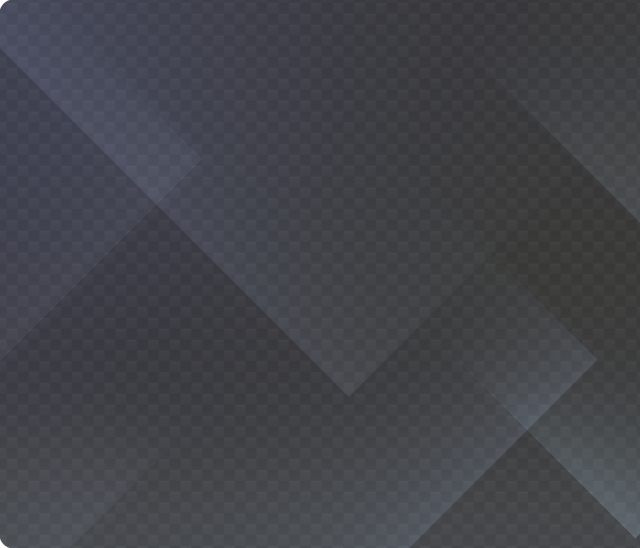
This background is drawn by a Shadertoy shader. Its source:

```glsl
const float PI = 3.14159265;
const float CELL = 0.01982;                    // weave cell, in canvas heights
const vec2 WEAVE_ORIGIN = vec2(0.0122, 0.0046);
const float WEAVE_CONTRAST = 0.0105;
const float WEAVE_SHINE = 0.026;
const float CORNER_RADIUS = 0.026;

const vec3 CHARCOAL = vec3(0.222, 0.221, 0.228);
const vec3 INDIGO = vec3(0.026, 0.033, 0.088);
const vec3 ASH = vec3(0.057, 0.068, 0.070);
const vec3 SLATE = vec3(0.046, 0.056, 0.064);
const vec3 DUSK = vec3(0.034, 0.038, 0.046);
const vec3 STEEL = vec3(0.066, 0.079, 0.087);
const vec3 MIST = vec3(0.098, 0.125, 0.142);
const vec3 HAZE = vec3(0.056, 0.068, 0.090);
const vec3 PAPER = vec3(1.0);

float pixelSize;

// Smooth step across a diagonal edge; positive d is inside
float inside(float d) {
    float w = 1.1 * pixelSize;
    return smoothstep(-w, w, d);
}

// Panel lit along one edge, fading with depth behind it
float panel(float depth, float fade) {
    return inside(depth) * exp(-max(depth, 0.0) / fade);
}

// Soft round glow
float glow(vec2 p, vec2 centre, vec2 size) {
    vec2 d = (p - centre) / size;
    return exp(-dot(d, d));
}

// Checkered weave with a bright lip on top of each raised cell
float weave(vec2 p) {
    vec2 c = (p - WEAVE_ORIGIN) / CELL;
    vec2 wave = clamp(sin(PI * c) * CELL / (PI * pixelSize), -1.0, 1.0);
    float raised = wave.x * wave.y;
    float t = fract(c.y);
    float lip = smoothstep(0.0, 0.12, t) * exp(-6.0 * t);
    float shade = raised * WEAVE_CONTRAST * (1.25 - 0.7 * t);
    return shade + max(raised, 0.0) * lip * WEAVE_SHINE;
}

void mainImage(out vec4 fragColor, in vec2 fragCoord) {
    pixelSize = 1.0 / iResolution.y;
    vec2 p = fragCoord * pixelSize;
    p.y = 1.0 - p.y;                           // y grows downwards from here
    float u = p.x + p.y;                       // towards the lower right
    float v = p.x - p.y;                       // towards the upper right

    // Base tones
    vec3 color = CHARCOAL;
    color += INDIGO * glow(p, vec2(0.0, 0.08), vec2(0.62, 0.60));
    color += ASH * smoothstep(0.62, 1.05, p.y);
    color += vec3(0.008, 0.008, -0.006) * glow(p, vec2(1.0, 0.52), vec2(0.40, 0.30));

    // Upper left panels
    color += SLATE * panel(v + 0.088, 0.30) * inside(1.361 - u);
    color += DUSK * panel(0.659 - u, 0.27) * inside(0.079 - v);

    // Upper right panel
    color += STEEL * panel(v - 0.762, 0.38) * smoothstep(0.88, 1.60, u);

    // Lower right panels
    color += MIST * panel(v - 0.177, 0.22) * smoothstep(1.38, 2.10, u)
        * inside(2.142 - u);
    color += HAZE * panel(1.747 - u, 0.22) * inside(0.434 - v);

    // Lower left panel
    color += DUSK * panel(1.128 - u, 0.35) * (1.0 - smoothstep(-0.85, -0.36, v));

    color += weave(p);

    // Rounded corners on the left side
    vec2 q = vec2(CORNER_RADIUS - p.x, abs(p.y - 0.5) - 0.5 + CORNER_RADIUS);
    float rim = length(max(q, 0.0)) - CORNER_RADIUS;
    color = mix(color, PAPER, smoothstep(0.0, 1.5 * pixelSize, rim));

    fragColor = vec4(color, 1.0);
}
```
